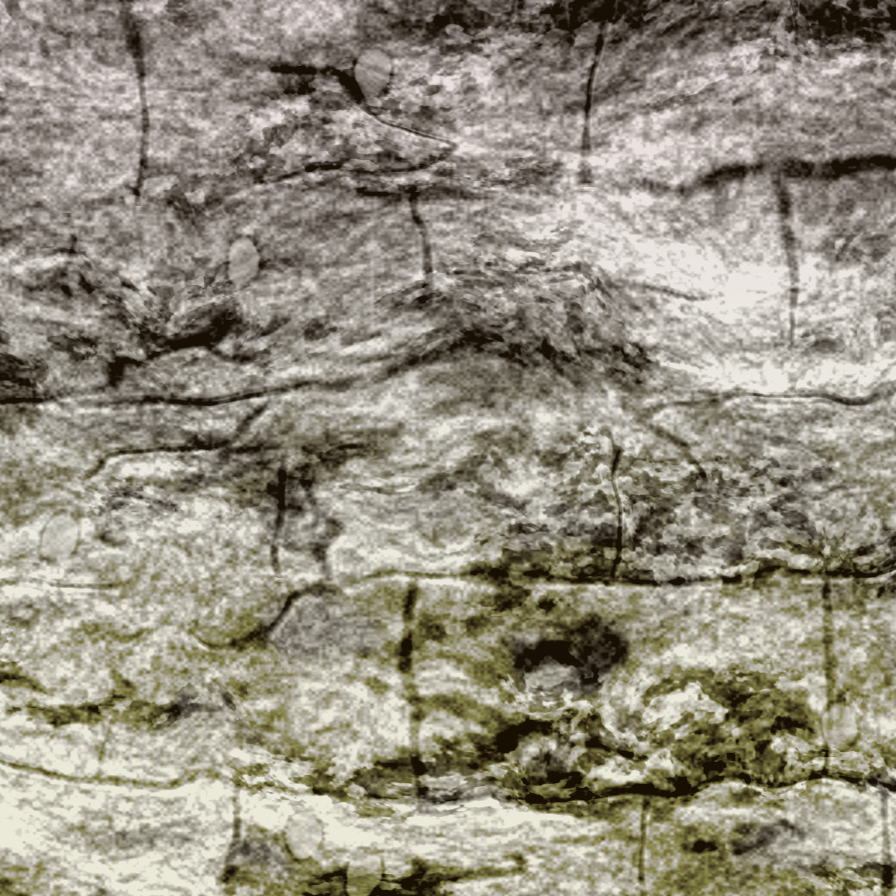
This texture is drawn by a Shadertoy shader. Its source:

```glsl
// Weathered masonry: pale layered stone with broken joints, curved cracks,
// pebbles and dark lichen, turning to olive moss toward the ground.
// A stretched noise height field is lit from above, then stained by masks.

#define STONE_GRID  vec2(2.6, 4.6)   // stones across and up the canvas
#define STRATA      vec2(6.0, 17.0)  // frequency of the layered relief
#define RELIEF      1.25             // strength of the light from above
#define GRAIN       0.32             // strength of the fine grit
#define LICHEN      0.33             // darkness of the speckled patches
#define GROOVE_DARK 0.36             // darkness of joints and cracks
#define BRIGHTNESS  0.675
#define PEBBLES     6
#define DARK_STONE  vec3(0.20, 0.17, 0.13)
#define PALE_STONE  vec3(0.80, 0.79, 0.76)
#define MOSS_TINT   vec3(1.03, 1.04, 0.62)
#define SOOT_TINT   vec3(1.00, 0.96, 0.99)

float hash(vec2 p) {
    vec3 q = fract(p.xyx * 0.1031);
    q += dot(q, q.yzx + 33.33);
    return fract((q.x + q.y) * q.z);
}

float noise(vec2 p) {
    vec2 i = floor(p), f = fract(p);
    f = f * f * (3.0 - 2.0 * f);
    return mix(mix(hash(i), hash(i + vec2(1, 0)), f.x),
               mix(hash(i + vec2(0, 1)), hash(i + vec2(1, 1)), f.x), f.y);
}

// Octaves grow faster in x, so layers break up into rounder grit.
float fbm(vec2 p, int octaves) {
    float sum = 0.0, amp = 0.5, total = 0.0;
    for (int i = 0; i < octaves; i++) {
        sum += amp * noise(p);
        total += amp;
        amp *= 0.54;
        p = p * vec2(2.25, 1.95) + vec2(0.12 * p.y + 17.3, 9.1);
    }
    return sum / total;
}

vec2 warp(vec2 p) {
    vec2 broad = vec2(noise(p * 4.0 + 3.7), noise(p * vec2(3.0, 4.0) + 21.4)) - 0.5;
    vec2 rough = vec2(noise(p * 23.0 + 8.2), noise(p * 19.0 + 41.6)) - 0.5;
    return p + 0.085 * broad + 0.018 * rough;
}

// Joints between staggered stones, each fading in and out along its length.
float joints(vec2 p) {
    vec2 q = p * STONE_GRID + vec2(0.3, 0.35);
    float course = floor(q.y);
    float bed = abs(q.y - floor(q.y + 0.5)) / STONE_GRID.y;
    q.x += 7.0 * hash(vec2(course, 5.0));
    float id = floor(q.x + 0.5);
    float edge = id + 0.5 * (hash(vec2(id, course)) - 0.5);
    float side = abs(q.x - edge) / STONE_GRID.x;
    float width = 0.003 + 0.009 * noise(p * 11.0 + 6.0);
    float bedShown = smoothstep(0.36, 0.6, noise(p * vec2(3.5, 6.0) + 14.0));
    float sideShown = smoothstep(0.35, 0.6, noise(p * vec2(5.0, 7.0) + 31.0));
    return max(bedShown * (1.0 - smoothstep(0.2 * width, width, bed)),
               0.85 * sideShown * (1.0 - smoothstep(0.2 * width, width, side)));
}

// Curved cracks follow a contour of broad noise.
float cracks(vec2 p) {
    float contour = abs(fbm(p * vec2(3.2, 8.0) + 52.0, 3) - 0.5);
    float shown = smoothstep(0.52, 0.7, noise(p * vec2(4.5, 8.0) + 63.0));
    return shown * (1.0 - smoothstep(0.004, 0.03, contour));
}

float grooves(vec2 p) {
    return max(joints(p), cracks(p));
}

float height(vec2 p) {
    p = warp(p);
    return fbm(p * STRATA, 6) - 0.10 * grooves(p);
}

// Returns the pale face in x and the dark rim in y.
vec2 pebbles(vec2 p, float aspect) {
    vec2 mask = vec2(0.0);
    for (int i = 0; i < PEBBLES; i++) {
        float k = float(i);
        vec2 centre = vec2(hash(vec2(k, 71.0)) * aspect, hash(vec2(k, 83.0)));
        vec2 d = p - centre + 0.008 * (noise(p * 45.0 + k) - 0.5);
        d.x += 0.25 * d.y * (hash(vec2(k, 97.0)) - 0.5);
        float r = length(d / vec2(0.020, 0.027));
        mask.x = max(mask.x, 1.0 - smoothstep(0.75, 1.0, r));
        mask.y = max(mask.y, smoothstep(0.85, 1.03, r) * (1.0 - smoothstep(1.03, 1.3, r)));
    }
    return mask;
}

void mainImage(out vec4 fragColor, in vec2 fragCoord) {
    vec2 p = fragCoord / iResolution.y;
    vec2 w = warp(p);
    float low = 1.0 - smoothstep(0.1, 0.7, p.y);
    float top = smoothstep(0.72, 1.0, p.y + 0.25 * (noise(p * 3.0 + 90.0) - 0.5));

    // Layered relief, lit from above and slightly from the left
    vec2 e = vec2(-0.002, 0.0045);
    float light = height(p - e) - height(p + e);
    float strata = fbm(w * STRATA, 6) - 0.5;
    float broad = fbm(w * vec2(2.6, 5.5) + 11.0, 4) - 0.5;
    float tone = BRIGHTNESS + RELIEF * light + 0.65 * strata + 0.45 * broad;

    // Fine grit
    tone += GRAIN * (noise(w * vec2(110.0, 165.0)) - 0.5);
    tone += 0.75 * GRAIN * (noise(p * vec2(260.0, 300.0) + 7.0) - 0.5);

    // Speckled lichen, in patches drawn out along the layers
    float patches = smoothstep(0.46, 0.64, fbm(w * vec2(5.0, 13.0) + 37.0, 4));
    float speckle = smoothstep(0.40, 0.60, fbm(w * vec2(55.0, 95.0) + 4.0, 3));
    tone -= LICHEN * patches * speckle * (0.85 + 0.3 * low);

    // Hollows, grooves and pebbles
    float hollow = 1.0 - smoothstep(0.27, 0.37, fbm(w * vec2(6.0, 14.0) + 77.0, 4));
    tone -= (0.22 + 0.16 * low) * hollow;
    tone -= GROOVE_DARK * grooves(w) * (0.6 + 0.6 * noise(p * 60.0));
    vec2 pebble = pebbles(p, iResolution.x / iResolution.y);
    tone = mix(tone, 0.70 + 0.35 * (tone - 0.55), 0.8 * pebble.x) - 0.16 * pebble.y;

    // Soot near the top, moss in the shaded parts lower down
    tone -= 0.11 * top * (0.5 + noise(w * vec2(4.0, 10.0) + 19.0));
    float shade = clamp((tone - 0.17) / 0.62, -0.18, 1.2);
    vec3 color = mix(DARK_STONE, PALE_STONE, shade);
    float growth = smoothstep(0.3, 0.62, fbm(w * vec2(8.0, 14.0) + 29.0, 4));
    float moss = low * growth * (1.0 - smoothstep(0.40, 0.68, tone));
    color *= mix(vec3(1.0), MOSS_TINT, clamp(1.25 * moss + 0.10 * low, 0.0, 1.0));
    color *= mix(vec3(1.0), SOOT_TINT, smoothstep(0.5, 1.0, p.y));

    fragColor = vec4(clamp(color, 0.0, 1.0), 1.0);
}
```
